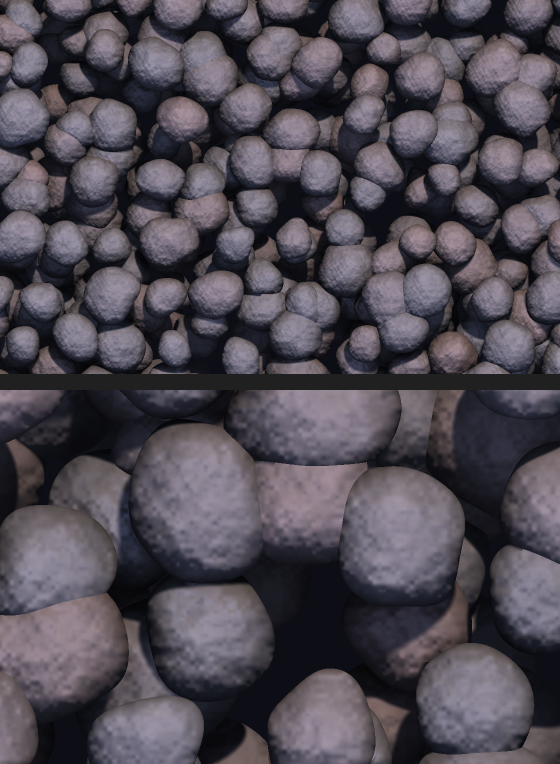
Top, the full canvas; bottom, a detail of the centre.
A Shadertoy shader for this texture:

```glsl
// A heap of dusty, mauve-grey ore pellets in hard sun with blue shadows.
#define CELL 0.15          // pellet spacing, in canvas heights
#define JITTER 0.55        // scatter inside a cell
#define LAYERS 4           // depth of the heap
#define LAYER_DROP 0.07    // height step between layers
#define SIZE_MIN 0.33      // radii, in cells
#define SIZE_MAX 0.57
#define LUMPS 0.022        // outline irregularity
#define BUMP 0.016         // surface roughness
#define SUN_DIR normalize(vec3(0.16, 0.55, 0.80))
#define SUN_COLOR vec3(0.38, 0.325, 0.285)
#define SKY_COLOR vec3(0.245, 0.26, 0.345)
#define GAP_COLOR vec3(0.05, 0.05, 0.085)

float hash1(vec2 p) {
    return fract(sin(dot(p, vec2(127.1, 311.7))) * 43758.5453);
}

vec3 hash3(vec2 p) {
    return vec3(hash1(p), hash1(p + 17.3), hash1(p + 41.9));
}

float noise(vec2 p) {
    vec2 i = floor(p), f = fract(p);
    f = f * f * (3.0 - 2.0 * f);
    return mix(mix(hash1(i), hash1(i + vec2(1, 0)), f.x),
               mix(hash1(i + vec2(0, 1)), hash1(i + vec2(1, 1)), f.x), f.y);
}

float fbm(vec2 p) {
    float sum = 0.0, amp = 0.5;
    for (int i = 0; i < 4; i++) {
        sum += amp * noise(p);
        p = p * 2.1 + 5.7;
        amp *= 0.5;
    }
    return sum;
}

vec2 layerShift(float layer) {
    return layer * vec2(0.37, 0.53);
}

vec2 cellAt(vec2 p, float layer) {
    return floor(p / CELL - layerShift(layer));
}

// Pellet of one cell: centre in xyz, radius in w.
vec4 pellet(vec2 cell, float layer) {
    vec3 h = hash3(cell + layer * 37.0);
    vec2 c = cell + 0.5 + (h.xy - 0.5) * JITTER + layerShift(layer);
    c.x += 0.5 * mod(cell.y, 2.0) - 0.25;
    float size = fract(h.x * 7.3 + h.y * 3.1);
    return vec4(c * CELL, (h.z - 0.5) * 0.09 - layer * LAYER_DROP,
                CELL * mix(SIZE_MIN, SIZE_MAX, size));
}

// Offset from a pellet's centre, stretched and warped into a lumpy outline.
vec2 lumpyOffset(vec2 p, vec4 s) {
    vec2 q = p - s.xy;
    float angle = 40.0 * (s.x + s.y);
    vec2 axis = vec2(cos(angle), sin(angle));
    q += axis * dot(axis, q) * 0.14;
    vec2 seed = p * 17.0 + s.xy * 90.0;
    return q + LUMPS * (vec2(noise(seed), noise(seed + 31.0)) - 0.5);
}

vec3 shade(vec2 p) {
    // Topmost pellet under this point
    float top = -10.0;
    vec4 hit = vec4(0.0);
    vec2 hitOffset = vec2(0.0);
    for (int l = 0; l < LAYERS; l++)
    for (int y = -1; y <= 1; y++)
    for (int x = -1; x <= 1; x++) {
        float layer = float(l);
        vec4 s = pellet(cellAt(p, layer) + vec2(x, y), layer);
        if (distance(p, s.xy) > s.w * 1.3) continue;
        vec2 q = lumpyOffset(p, s);
        float rise = s.w * s.w - dot(q, q);
        if (rise < 0.0) continue;
        float height = s.z + sqrt(rise);
        if (height > top) { top = height; hit = s; hitOffset = q; }
    }
    if (top < -9.0) return GAP_COLOR;

    // Rounded normal with a rough, dusty surface
    vec3 pos = vec3(p, top);
    vec3 normal = vec3(hitOffset, top - hit.z) / hit.w;
    vec2 e = vec2(0.004, 0.0), grainPos = p + hit.xy * 7.0;
    float grain = fbm(grainPos * 26.0);
    vec2 slope = vec2(fbm((grainPos + e.xy) * 26.0),
                      fbm((grainPos + e.yx) * 26.0)) - grain;
    normal = normalize(normal - vec3(slope * BUMP / e.x, 0.0));

    // Cast shadows and contact darkening from the neighbours
    float sun = 1.0, open = 1.0;
    for (int l = 0; l < LAYERS; l++)
    for (int y = -1; y <= 2; y++)
    for (int x = -1; x <= 1; x++) {
        float layer = float(l);
        vec4 s = pellet(cellAt(p, layer) + vec2(x, y), layer);
        if (distance(s.xyz, hit.xyz) < 0.001) continue;
        vec3 d = s.xyz - pos;
        float along = dot(d, SUN_DIR);
        float miss = length(d - SUN_DIR * along);
        if (along > 0.0) sun *= smoothstep(0.90, 0.99, miss / s.w);
        float dist = max(length(d), s.w);
        float block = max(dot(normal, d) / dist, 0.0) * s.w * s.w / (dist * dist);
        open *= 1.0 - 0.7 * block;
    }

    // Warm sun plus blue sky on slightly varied, sometimes reddish dust
    float facing = pow(max(dot(normal, SUN_DIR), 0.0), 0.75);
    float sky = open * mix(0.5, 1.0, max(normal.z, 0.0));
    float tint = hash1(hit.xy * 50.0);
    vec3 dust = mix(vec3(0.97, 0.99, 1.03), vec3(1.06, 0.97, 0.96), tint * tint);
    dust *= 0.90 + 0.2 * grain + 0.08 * (noise(p * 150.0) - 0.5);
    return dust * (SUN_COLOR * sun * facing + SKY_COLOR * sky);
}

void mainImage(out vec4 fragColor, in vec2 fragCoord) {
    // Four samples per pixel smooth the outlines
    vec3 color = vec3(0.0);
    for (int i = 0; i < 4; i++) {
        vec2 sub = vec2(i % 2, i / 2) * 0.5 - 0.25;
        color += shade((fragCoord + sub) / iResolution.y + 3.0);
    }
    fragColor = vec4(color / 4.0, 1.0);
}
```
